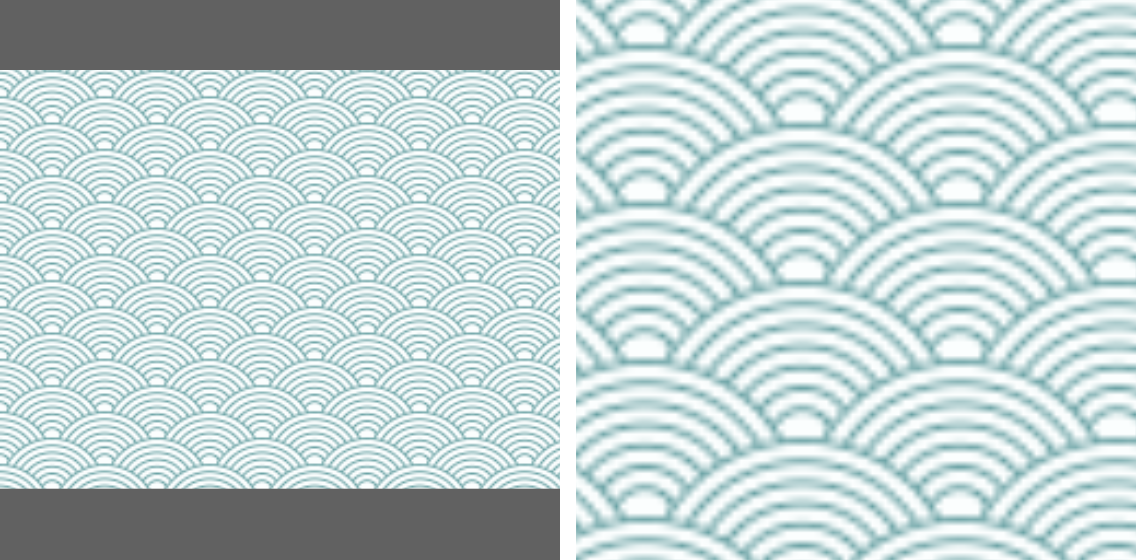
Left: the whole. Right: its middle third, enlarged.
This pattern is drawn by a WebGL 1 fragment shader. Its source:

```glsl
precision highp float;
// Overlapping teal wave scales (seigaiha) on a white band between grey bars.

uniform vec2 u_resolution;

// Lengths are in grain cells; the canvas is GRAIN cells wide and high.
const float GRAIN = 256.0;
const float RADIUS = 24.0;          // outer radius, half the column period
const float ROW_STEP = 12.0;        // height between successive rows
const float RING_GAP = 3.2;         // spacing of the concentric lines
const float LAST_RING = 6.0;        // index of the innermost line
const float HALF_LINE = 0.42;
const vec2 ORIGIN = vec2(23.83, 127.5);
const float BAND_BOTTOM = 32.6;
const float BAND_TOP = 224.0;

const vec3 PAPER = vec3(0.985, 0.995, 0.995);
const vec3 INK = vec3(0.36, 0.60, 0.61);
const vec3 BAR = vec3(0.38);

// Ink amount of the concentric lines at a distance from a scale centre.
float ringInk(float dist) {
  float depth = RADIUS - dist;
  float ring = clamp(floor(depth / RING_GAP + 0.5), 0.0, LAST_RING);
  return clamp(HALF_LINE + 0.5 - abs(depth - ring * RING_GAP), 0.0, 1.0);
}

// Paints the nearby rows from top to bottom, lower scales covering upper ones.
float scaleInk(vec2 cell) {
  vec2 p = cell - ORIGIN;
  float baseRow = floor(p.y / ROW_STEP);
  float ink = 0.0;
  for (int i = 0; i < 4; i++) {
    float row = baseRow + 1.0 - float(i);
    float shift = RADIUS * mod(row, 2.0);
    float x = mod(p.x - shift + RADIUS, 2.0 * RADIUS) - RADIUS;
    float dist = length(vec2(x, p.y - row * ROW_STEP));
    float cover = clamp(RADIUS + HALF_LINE + 0.5 - dist, 0.0, 1.0);
    // The outline fades through cover alone, so it is not thinned twice.
    ink = mix(ink, ringInk(min(dist, RADIUS)), cover);
  }
  return ink;
}

// Blends the four surrounding grain cells, giving soft, uneven lines.
float grainyInk(vec2 p) {
  vec2 corner = floor(p - 0.5) + 0.5;
  vec2 f = p - corner;
  float low = mix(scaleInk(corner), scaleInk(corner + vec2(1.0, 0.0)), f.x);
  float high = mix(scaleInk(corner + vec2(0.0, 1.0)),
                   scaleInk(corner + vec2(1.0, 1.0)), f.x);
  return mix(low, high, f.y);
}

void main() {
  vec2 p = gl_FragCoord.xy / u_resolution * GRAIN;
  vec3 color = mix(PAPER, INK, grainyInk(p));

  // Grey bars above and below, with edges one pixel soft.
  float pixel = GRAIN / u_resolution.y;
  float inside = min(p.y - BAND_BOTTOM, BAND_TOP - p.y);
  color = mix(BAR, color, clamp(inside / pixel + 0.5, 0.0, 1.0));

  gl_FragColor = vec4(color, 1.0);
}
```
